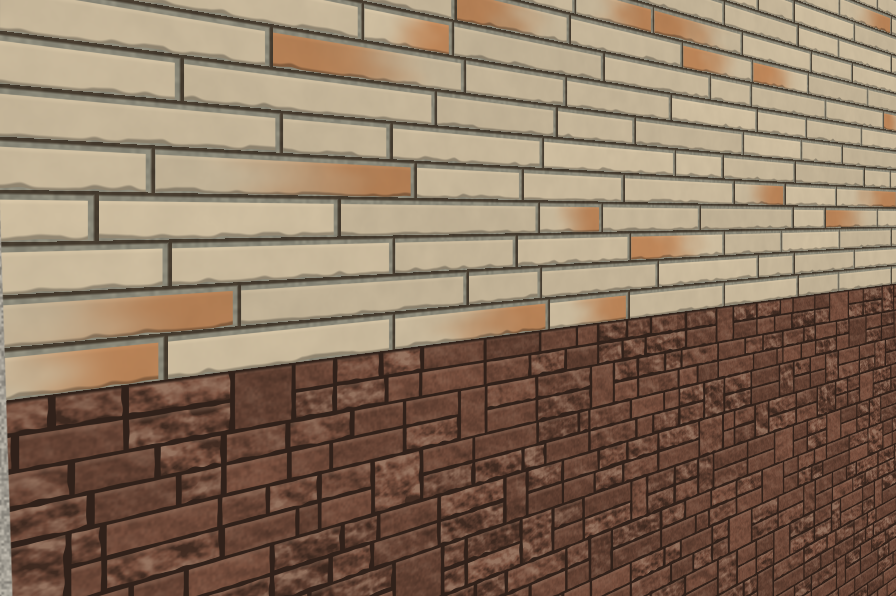
This texture is drawn by a WebGL 2 fragment shader. Its source:

```glsl
#version 300 es
precision highp float;
uniform vec2 u_resolution;
out vec4 fragColor;

const float HORIZON = 0.635;
const float VANISH_X = 2.348;
const float LEDGE = -0.3086;
const float COURSE = 0.0889;
const float PERIOD = 18.0;
const vec2 MODULE = vec2(5.7, 1.4);

const vec3 CREAM = vec3(0.79, 0.725, 0.61);
const vec3 SCORCH = vec3(0.72, 0.49, 0.31);
const vec3 MORTAR = vec3(0.54, 0.53, 0.47);
const vec3 MORTAR_SHADE = vec3(0.27, 0.23, 0.18);
const vec3 STONE = vec3(0.41, 0.27, 0.21);
const vec3 STONE_LIGHT = vec3(0.60, 0.47, 0.39);
const vec3 STONE_SHADE = vec3(0.19, 0.13, 0.10);
const vec3 STUCCO = vec3(0.62, 0.60, 0.56);

// Joint positions of the three bricks in each course
const vec3 JOINTS[11] = vec3[11](
  vec3(3.6, 10.4, 17.1), vec3(5.5, 13.3, 16.7), vec3(3.7, 10.4, 15.5),
  vec3(2.0, 8.5, 16.6), vec3(3.3, 11.2, 15.8), vec3(6.7, 10.3, 16.8),
  vec3(4.0, 12.0, 17.5), vec3(0.0, 6.4, 13.2), vec3(2.1, 9.3, 12.7),
  vec3(0.2, 7.2, 12.8), vec3(0.5, 5.2, 11.9));

float hash(vec2 p) {
  vec3 q = fract(p.xyx * 0.1031);
  q += dot(q, q.yzx + 33.33);
  return fract((q.x + q.y) * q.z);
}

float noise(vec2 p) {
  vec2 i = floor(p), f = fract(p);
  f = f * f * (3.0 - 2.0 * f);
  return mix(mix(hash(i), hash(i + vec2(1, 0)), f.x),
             mix(hash(i + vec2(0, 1)), hash(i + vec2(1, 1)), f.x), f.y);
}

float fbm(vec2 p) {
  float sum = 0.0, amp = 0.5;
  for (int i = 0; i < 4; i++) {
    sum += amp * noise(p);
    p = mat2(1.6, 1.2, -1.2, 1.6) * p + 7.3;
    amp *= 0.5;
  }
  return sum;
}

// Soft coverage of the box from lo to hi
float boxCover(vec2 q, vec2 lo, vec2 hi, vec2 aa) {
  vec2 e = smoothstep(lo - aa, lo + aa, q) * (1.0 - smoothstep(hi - aa, hi + aa, q));
  return e.x * e.y;
}

vec3 brickWall(vec2 w, vec2 aa) {
  float row = floor(w.y), turn = floor(w.x / PERIOD), t = w.x - turn * PERIOD;
  vec3 j = JOINTS[int(mod(row, 11.0))];
  float slot = 3.0;
  vec2 span = vec2(j.z, j.x + PERIOD);
  if (t < j.x) { span = vec2(j.z - PERIOD, j.x); slot = 0.0; }
  else if (t < j.y) { span = j.xy; slot = 1.0; }
  else if (t < j.z) { span = j.yz; slot = 2.0; }
  vec2 id = vec2(turn * 3.0 + slot + 20.0, row + 3.0);
  vec2 q = vec2(t - span.x, w.y - row);
  float len = span.y - span.x;

  // Mortar, shaded below and to the left of each brick
  float shade = max(smoothstep(0.90 - aa.y, 0.94 + aa.y, q.y),
                    smoothstep(len - 0.12 - aa.x, len - 0.08 + aa.x, q.x));
  vec3 joint = mix(MORTAR, MORTAR_SHADE, shade) * (0.92 + 0.16 * noise(w * 9.0));

  // Face with scorched end and chipped lower edge
  float along = q.x / len + 0.15 * (noise(w * vec2(0.9, 2.5)) - 0.5);
  float side = hash(id + 11.7) < 0.6 ? along : 1.0 - along;
  float burn = step(0.70, hash(id)) * smoothstep(0.15, 0.85, side);
  vec3 face = mix(CREAM, SCORCH, burn * 0.9);
  face *= 0.95 + 0.07 * hash(id + 5.1) + 0.06 * (fbm(w * 1.7) - 0.5);
  float chip = 0.02 + 0.09 * pow(noise(vec2(w.x * 2.6, row * 5.0)), 2.0);
  face *= mix(0.72, 1.0, smoothstep(chip, chip + 0.05 + aa.y, q.y));
  face *= 1.0 + 0.05 * smoothstep(0.70, 0.80, q.y);
  return mix(joint, face, boxCover(q, vec2(0.0, chip * 0.5), vec2(len - 0.23, 0.81), aa));
}

float cleft(vec2 p) {
  return fbm(p) + 0.5 * abs(noise(p * 0.8 + 3.7) - 0.5);
}

vec3 stoneWall(vec2 w, vec2 aa) {
  // Each module holds a middle stone, tall or split, and thin ones beside it
  vec2 g = vec2(w.x, -w.y);
  float row = floor(g.y / MODULE.y);
  g.x += hash(vec2(row, 4.0)) * MODULE.x + MODULE.x;
  vec2 id = vec2(floor(g.x / MODULE.x), row);
  vec2 q = g - id * MODULE;
  float lower = step(0.5 * MODULE.y, q.y);
  bool tall = hash(id + 31.0) < 0.6;
  vec2 seed = id * vec2(1, 2) + vec2(0.0, tall ? 0.0 : lower);
  float a = mix(1.2, 3.0, hash(seed + 2.3));
  float b = a + mix(1.0, 2.2, hash(seed + 8.9));
  float slot = step(a, q.x) + step(b, q.x);
  vec2 span = slot < 0.5 ? vec2(0, a) : slot < 1.5 ? vec2(a, b) : vec2(b, MODULE.x);
  bool whole = tall && slot == 1.0;
  float high = whole ? MODULE.y : 0.5 * MODULE.y;
  q -= vec2(span.x, whole ? 0.0 : lower * high);
  vec2 stone = vec2(id.x * 3.0 + slot, id.y * 2.0 + (whole ? 0.0 : lower));

  // Split face lit from the upper right
  float rough = mix(0.35, 1.5, smoothstep(0.25, 0.8, hash(stone + 6.1)));
  vec2 p = w * vec2(1.5, 2.4) + stone * 3.1;
  float lit = (cleft(p) - cleft(p + vec2(0.12, 0.22))) * rough * 3.2;
  vec3 face = STONE * (0.88 + 0.24 * hash(stone + 1.4) + 0.15 * (noise(w * 13.0) - 0.5));
  face = mix(face, STONE_LIGHT, clamp(lit, 0.0, 0.85));
  face = mix(face, STONE_SHADE, clamp(-lit, 0.0, 0.75));
  face = mix(face, STONE_LIGHT, 0.35 * (1.0 - smoothstep(0.03, 0.13 + aa.y, q.y)));
  vec2 wobble = 0.07 * vec2(noise(w * 4.0), noise(w * 4.0 + 19.0)) * min(rough, 1.0);
  float cover = boxCover(q, vec2(0.02, 0.01) + 0.4 * wobble,
                         vec2(span.y - span.x - 0.09, high - 0.05) - wobble, aa);
  vec3 color = mix(STONE_SHADE, face, cover);
  return mix(STONE_SHADE, color, smoothstep(0.02, 0.09 + aa.y, -w.y));
}

void main() {
  vec2 p = gl_FragCoord.xy / u_resolution.y;
  float pixel = 1.0 / u_resolution.y;

  // Perspective onto the wall, measured in brick courses
  float depth = 1.0 - p.x / VANISH_X;
  vec2 w = vec2(p.x / depth, (p.y - HORIZON) / depth - LEDGE) / COURSE;
  vec2 aa = 0.7 * pixel / COURSE / vec2(depth * depth, depth);

  vec3 color = mix(stoneWall(w, aa), brickWall(w, aa), smoothstep(-aa.y, aa.y, w.y));

  // Stucco edge at the left
  float edge = 0.021 * (1.0 - p.y / 0.65);
  vec3 stucco = STUCCO * (0.8 + 0.4 * noise(p * 220.0));
  color = mix(color, stucco, 1.0 - smoothstep(edge - pixel, edge + pixel, p.x));
  fragColor = vec4(color, 1.0);
}
```
